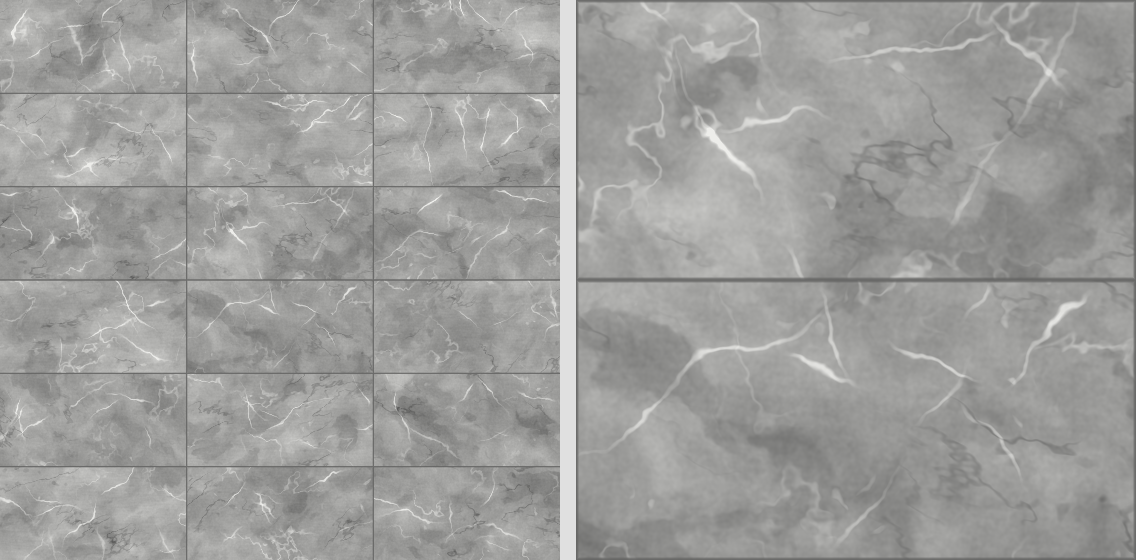
Left: the whole. Right: its middle third, enlarged.
This texture is drawn by a three.js fragment shader. Its source:

```glsl
// Grey marble tiles, three across and six down, with thin dark joints.
// Each tile cuts its own piece of stone: warped gradient-noise clouds and
// patches, ridged hairlines and cracks, and a loop of jagged white veins.

varying vec2 vUv;

vec2 hash2(vec2 p) {
  p = vec2(dot(p, vec2(127.1, 311.7)), dot(p, vec2(269.5, 183.3)));
  return fract(sin(p) * 43758.5);
}

float corner(vec2 cell, vec2 offset, vec2 f) {
  return dot(hash2(cell + offset) * 2.0 - 1.0, f - offset);
}

// Gradient noise, roughly -0.7 to 0.7
float noise(vec2 p) {
  vec2 i = floor(p), f = fract(p);
  vec2 u = f * f * f * (f * (f * 6.0 - 15.0) + 10.0);
  float low = mix(corner(i, vec2(0.0), f), corner(i, vec2(1.0, 0.0), f), u.x);
  float high = mix(corner(i, vec2(0.0, 1.0), f), corner(i, vec2(1.0), f), u.x);
  return mix(low, high, u.y);
}

float fbm(vec2 p) {
  float sum = 0.0, amp = 0.5;
  for (int i = 0; i < 5; i++) {
    sum += amp * noise(p);
    p = mat2(1.6, 1.2, -1.2, 1.6) * p + 3.7;
    amp *= 0.52;
  }
  return sum;
}

// Thin line along the zero crossings of a noise value
float ridge(float n, float width) {
  return 1.0 - smoothstep(0.0, width, abs(n));
}

// White veins of one tile; p spans 2 by 1, jag bends the lines
float veins(vec2 p, vec2 jag, vec2 tile) {
  float light = 0.0;
  for (int i = 0; i < 8; i++) {
    float id = float(i);
    vec2 place = hash2(tile * 3.0 + vec2(id * 7.3, id * 3.1 + 40.0));
    vec2 form = hash2(tile * 5.0 + vec2(id * 2.7 + 90.0, id * 9.1));
    float angle = mix(-1.5, 1.2, form.x);
    vec2 dir = vec2(cos(angle), sin(angle));
    vec2 r = p + jag - place * vec2(2.0, 1.0);
    float along = dot(r, dir);
    float across = dot(r, vec2(-dir.y, dir.x));
    across += 0.13 * noise(vec2(along * 2.3, id * 5.3 + tile.x * 8.1 + tile.y));

    // Taper, gaps and swelling along the vein
    float reach = mix(0.2, 0.9, form.y * form.y);
    float fade = 1.0 - smoothstep(0.3 * reach, reach, abs(along));
    float swell = noise(vec2(along * 4.0 + place.x * 30.0, id * 3.7 + tile.y));
    float gaps = smoothstep(-0.3, 0.2, swell);
    float width = 0.012 + 0.05 * pow(max(swell, 0.0), 2.0);
    float core = 1.0 - smoothstep(0.15 * width, width, abs(across));
    float halo = exp(-abs(across) * 18.0) * smoothstep(-0.1, 0.4, swell);
    light += fade * (core * gaps * mix(0.08, 0.26, place.y) + 0.09 * halo);
  }
  return min(light, 0.3);
}

void main() {
  vec2 grid = vUv * vec2(3.0, 6.0);
  vec2 tile = min(floor(grid), vec2(2.0, 5.0));
  vec2 p = (grid - tile) * vec2(2.0, 1.0);
  vec2 seed = hash2(tile + 11.0);
  vec2 q = p + floor(seed * 60.0) + tile * 7.0;

  // Clouds, drawn out along a slant that differs per tile
  vec2 jag = vec2(fbm(q * 2.0), fbm(q * 2.0 + 31.0)) * 0.25;
  float slant = mix(-0.7, 0.7, seed.y);
  vec2 s = mat2(cos(slant), -sin(slant), sin(slant), cos(slant)) * q;
  float cloud = fbm(s * vec2(0.9, 1.9) + jag * 3.0);
  float detail = fbm(q * 5.0 + jag * 6.0);
  float tone = 0.625 + 0.06 * (seed.x - 0.5) + 0.27 * cloud + 0.15 * detail;

  // Dark and pale patches with crisp, ragged borders
  float patches = fbm(s * vec2(1.1, 1.7) + jag * 2.0 + 53.0);
  tone -= 0.065 * smoothstep(0.09, 0.14, patches);
  tone += 0.04 * smoothstep(0.06, 0.12, -patches);

  // Pale hairlines, dark cracks and small flecks, each in its own zones
  float zone = noise(q * 1.8 + 17.0);
  float hair = ridge(fbm(q * 1.7 + jag + 71.0), 0.022);
  float crack = ridge(fbm(s * vec2(1.5, 3.0) + 23.0), 0.025);
  float fleck = smoothstep(0.28, 0.48, noise(q * 15.0 + jag * 20.0));
  tone += 0.14 * hair * smoothstep(-0.05, 0.3, zone);
  tone -= 0.11 * crack * smoothstep(-0.05, 0.3, -zone);
  tone += 0.12 * fleck * smoothstep(0.0, 0.3, noise(q * 2.5 + 5.0));
  tone -= 0.08 * smoothstep(0.25, 0.45, noise(q * 13.0 + 9.0)) * smoothstep(0.0, 0.3, -zone);

  // White veins and fine grain
  tone += veins(p, jag, tile);
  tone += 0.035 * noise(q * 38.0) + 0.025 * noise(q * 61.0);
  tone = clamp(tone, 0.36, 0.93);

  // Joints on inner tile borders only
  vec2 border = clamp(floor(grid + 0.5), vec2(1.0), vec2(2.0, 5.0));
  vec2 gap = abs(grid - border) * vec2(2.0, 1.0);
  float joint = 1.0 - smoothstep(0.002, 0.013, min(gap.x, gap.y));
  tone = mix(tone, 0.39, 0.85 * joint);

  gl_FragColor = vec4(tone * vec3(1.0, 1.0, 0.988), 1.0);
}
```
